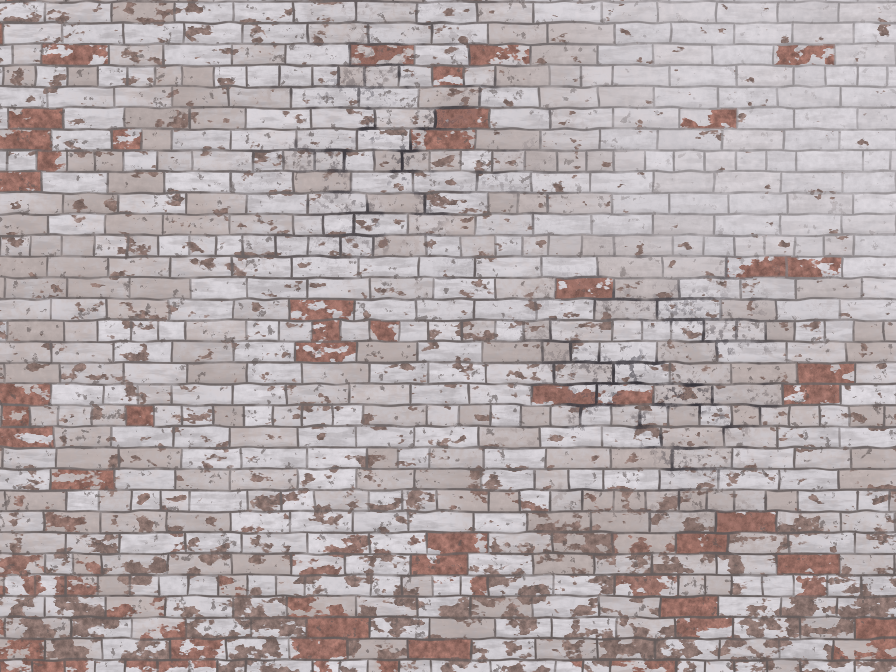
Write a WebGL 2 fragment shader that draws this texture.

```glsl
#version 300 es
precision highp float;
// Old brick wall under flaking white paint: stretcher courses with a header
// course every fourth row. Jittered joints form the bricks; layered noise
// drives peeling, soot, thin paint and the bare red bricks.

uniform vec2 u_resolution;
out vec4 outColor;

const float ROWS = 31.65;            // courses down the canvas
const float COLS = 14.7;             // stretchers across the canvas
const float ROW_SHIFT = 0.08;
const float HEADER_EVERY = 4.0;
const float JOINT_HALF = 0.052;      // half joint width, in course heights
const float JOINT_JITTER = 0.16;
const float BARE_CHANCE = 0.085;     // share of bricks that lost their paint
const float PEEL_LEVEL = 0.685;

const vec3 PAINT = vec3(0.835, 0.818, 0.838);
const vec3 PAINT_DIM = vec3(0.74, 0.72, 0.735);
const vec3 PAINT_THIN = vec3(0.69, 0.635, 0.62);
const vec3 BRICK_RED = vec3(0.57, 0.40, 0.36);
const vec3 BRICK_DULL = vec3(0.50, 0.435, 0.415);
const vec3 JOINT_CLEAN = vec3(0.61, 0.59, 0.60);
const vec3 JOINT_WORN = vec3(0.39, 0.355, 0.35);
const vec3 SOOT = vec3(0.21, 0.20, 0.225);

float hash(vec2 p) {
  vec3 q = fract(vec3(p.xyx) * 0.1031);
  q += dot(q, q.yzx + 33.33);
  return fract((q.x + q.y) * q.z);
}

float noise(vec2 p) {
  vec2 i = floor(p), f = fract(p);
  f = f * f * (3.0 - 2.0 * f);
  return mix(mix(hash(i), hash(i + vec2(1, 0)), f.x),
             mix(hash(i + vec2(0, 1)), hash(i + vec2(1, 1)), f.x), f.y);
}

float fbm(vec2 p) {
  float sum = 0.0, amp = 0.5;
  for (int k = 0; k < 4; k++) {
    sum += amp * noise(p);
    p = mat2(1.6, 1.2, -1.2, 1.6) * p + 17.3;
    amp *= 0.55;
  }
  return sum / 1.01;
}

float jointAt(float i, float row) {
  return i + JOINT_JITTER * (hash(vec2(i + 40.0, row + 7.0)) - 0.5);
}

// Soft elliptical region of influence
float patchAt(vec2 p, vec2 centre, vec2 radius) {
  vec2 d = (p - centre) / radius;
  return exp(-dot(d, d));
}

// Returns the distance to the nearest joint, height in the course, brick id
vec4 brickAt(vec2 uv) {
  float y = uv.y * ROWS - ROW_SHIFT, row = floor(y), fy = y - row;
  float odd = mod(row, 2.0);
  float x = uv.x * COLS - mix(0.78, 0.05, odd) - 0.14 * (hash(vec2(row, 3.0)) - 0.5);
  float i = floor(x);
  if (x < jointAt(i, row)) i -= 1.0;
  else if (x > jointAt(i + 1.0, row)) i += 1.0;
  float left = jointAt(i, row), right = jointAt(i + 1.0, row);
  float id = i * 2.0;
  bool headerRow = mod(row, HEADER_EVERY) == HEADER_EVERY - 1.0;
  if (hash(vec2(i + 9.0, row + 61.0)) < (headerRow ? 0.75 : 0.05)) {
    float middle = 0.5 * (left + right);
    if (x < middle) right = middle;
    else { left = middle; id += 1.0; }
  }
  float dx = min(x - left, right - x) * (4.0 / 3.0) * ROWS / COLS;
  return vec4(min(dx, min(fy, 1.0 - fy)), fy, id, row);
}

void main() {
  vec2 uv = gl_FragCoord.xy / u_resolution;
  uv.y = 1.0 - uv.y;
  vec2 p = uv * vec2(4.0 / 3.0, 1.0);
  float fine = fbm(p * 150.0), flakes = fbm(p * vec2(42.0, 66.0));
  float broad = fbm(p * 5.0 + 4.0), streak = fbm(p * vec2(30.0, 130.0) + 8.0);

  // Brick layout with slightly wavering courses
  vec2 waver = vec2(noise(p * 45.0), noise(p * 38.0 + 9.0)) - 0.5;
  vec4 brick = brickAt(uv + waver * vec2(0.002, 0.0035));
  vec2 id = brick.zw + 50.0;
  float tone = hash(id), soften = 0.75 * ROWS / u_resolution.y;

  // Zones of wear
  float low = smoothstep(0.66, 0.96, uv.y + 0.16 * (broad - 0.5));
  float clean = smoothstep(0.5, 0.8, uv.x) * (1.0 - smoothstep(0.3, 0.55, uv.y));
  float sooty = patchAt(uv, vec2(0.74, 0.58), vec2(0.13, 0.16))
              + 0.8 * patchAt(uv, vec2(0.44, 0.22), vec2(0.14, 0.17));
  float soot = sooty * smoothstep(0.4, 0.62, fbm(p * 22.0 + 31.0));

  // Paint, dimmed and thinned in places
  vec3 colour = mix(PAINT, PAINT_DIM, smoothstep(0.42, 0.74, streak) * (0.85 - 0.4 * clean));
  float thin = smoothstep(0.52, 0.85, 0.5 * broad + 0.45 * hash(id + 13.0) + 0.25 * fine);
  colour = mix(colour, PAINT_THIN, thin * (0.8 - 0.65 * clean));
  colour *= 0.975 + 0.05 * tone - 0.05 * smoothstep(0.65, 0.95, brick.y);

  // Peeling: bare bricks everywhere, ragged flakes near the foot
  float bare = step(hash(id + 29.0), BARE_CHANCE * (1.0 - 0.65 * clean));
  float peel = flakes + 0.3 * bare + 0.17 * low + 0.09 * low * (tone - 0.5) - 0.08 * clean;
  float exposed = smoothstep(PEEL_LEVEL - 0.035, PEEL_LEVEL + 0.035, peel);
  float redness = max(bare, low * step(0.72, tone));
  vec3 clay = mix(BRICK_DULL, BRICK_RED, 0.2 + 0.8 * redness) * (0.72 + 0.56 * fine);
  colour = mix(colour, clay, exposed * 0.92);

  // Joints: pale where painted over, dark where worn or sooty
  float jointWidth = JOINT_HALF * (0.65 + 0.8 * flakes) + 0.025 * soot;
  float joint = 1.0 - smoothstep(jointWidth - soften, jointWidth + soften, brick.x);
  float cover = smoothstep(0.25, 0.6, fbm(p * 28.0 + 71.0));
  vec3 jointColour = mix(JOINT_WORN, JOINT_CLEAN, clamp(0.25 + 0.7 * clean - 0.2 * low, 0.0, 1.0));
  jointColour = mix(jointColour, SOOT, min(soot, 1.0));
  colour = mix(colour, jointColour, joint * mix(0.5, 1.0, cover));

  // Soot stains, pits and grain
  float stain = soot * smoothstep(0.5, 0.72, fine + 0.12 * joint);
  colour = mix(colour, SOOT, 0.6 * min(stain, 1.0));
  float pits = smoothstep(0.68, 0.8, fbm(p * 95.0 + 5.0)) * (1.0 - 0.7 * clean);
  colour = mix(colour, JOINT_WORN, 0.6 * pits);
  colour *= 0.94 + 0.12 * fine;
  outColor = vec4(colour, 1.0);
}
```
